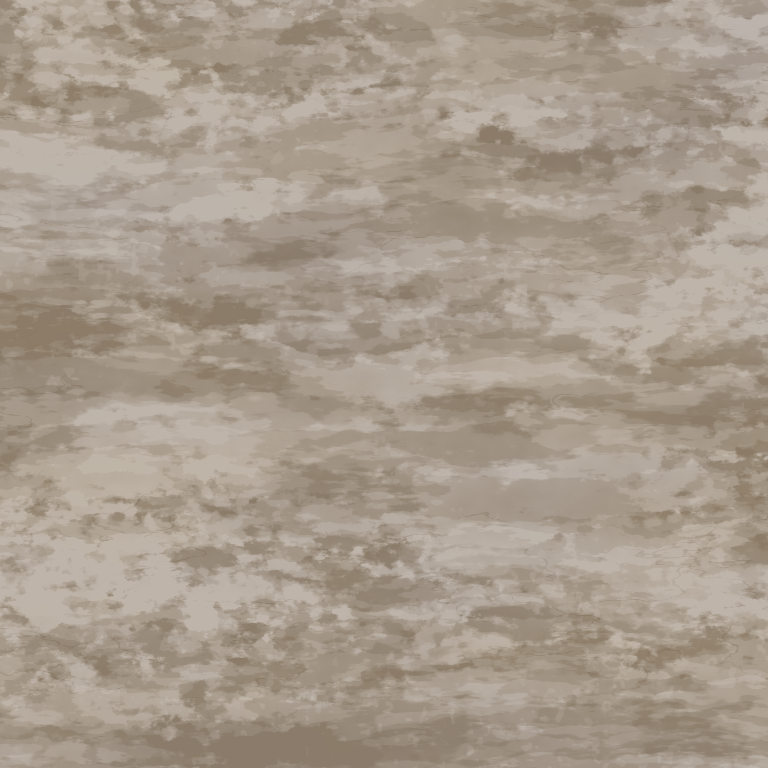
Reproduce this texture procedurally as a three.js fragment shader.

```glsl
// Weathered stone plaster: translucent, ragged patches stretched sideways.
// Thresholded fractal noise layers are summed into one tone over broad bands,
// then cracks, pale flecks and fine grain are added before colouring.

varying vec2 vUv;

const vec3 DARK_EARTH = vec3(0.555, 0.495, 0.425);
const vec3 PALE_LIME = vec3(0.730, 0.690, 0.648);
const vec3 OCHRE_SHIFT = vec3(0.010, 0.004, -0.016);

const int PATCH_LAYERS = 5;
const vec2 BAND_SCALE = vec2(1.3, 5.5);
const vec2 PATCH_SCALE = vec2(2.6, 11.0);
const float PATCH_GROWTH = 1.36;     // frequency step from layer to layer
const float PATCH_EDGE = 0.028;      // softness of the patch outlines
const float PATCH_STRENGTH = 0.25;
const float BAND_STRENGTH = 1.0;
const float MEAN_TONE = 0.54;
const float WARP = 0.022;
const float CRACK_WIDTH = 0.011;
const float CRACK_DEPTH = 0.28;
const float FLECK_STRENGTH = 0.20;
const float GRAIN_STRENGTH = 0.16;

float hash(vec2 p) {
  vec3 q = fract(vec3(p.xyx) * 0.1031);
  q += dot(q, q.yzx + 33.33);
  return fract((q.x + q.y) * q.z);
}

float noise(vec2 p) {
  vec2 cell = floor(p);
  vec2 f = fract(p);
  f = f * f * (3.0 - 2.0 * f);
  float low = mix(hash(cell), hash(cell + vec2(1.0, 0.0)), f.x);
  float high = mix(hash(cell + vec2(0.0, 1.0)), hash(cell + 1.0), f.x);
  return mix(low, high, f.y);
}

// Fractal noise; every octave is turned to hide the lattice.
float fbm(vec2 p) {
  const mat2 TURN = mat2(0.8, 0.6, -0.6, 0.8);
  float sum = 0.0;
  float weight = 0.5;
  float total = 0.0;
  for (int i = 0; i < 5; i++) {
    p = TURN * p + 17.3;
    sum += weight * noise(p);
    total += weight;
    weight *= 0.56;
    p *= 2.03;
  }
  return sum / total;
}

// Sum of flat patches with crisp, crumbling outlines, centred on zero.
float patches(vec2 p, float crumble) {
  float sum = 0.0;
  vec2 scale = PATCH_SCALE;
  for (int i = 0; i < PATCH_LAYERS; i++) {
    float seed = float(i) * 23.7 + 5.0;
    float field = fbm(p * scale + seed) + crumble;
    sum += smoothstep(-PATCH_EDGE, PATCH_EDGE, field - 0.5) - 0.5;
    scale *= PATCH_GROWTH;
  }
  return sum * PATCH_STRENGTH;
}

// Thin broken lines along the middle contour of a stretched field.
float cracks(vec2 p) {
  float field = fbm(p * vec2(4.5, 17.0) + 211.0);
  float line = 1.0 - smoothstep(0.0, CRACK_WIDTH, abs(field - 0.5));
  float presence = smoothstep(0.48, 0.62, fbm(p * vec2(5.0, 9.0) + 91.0));
  return line * presence;
}

// Small pale chips gathered in loose clusters.
float flecks(vec2 p) {
  float chip = noise(p * vec2(85.0, 110.0) + 41.0);
  chip = 0.65 * chip + 0.35 * noise(p * 190.0 + 7.0);
  float cluster = smoothstep(0.42, 0.62, fbm(p * vec2(4.0, 8.0) + 63.0));
  return smoothstep(0.66, 0.76, chip) * cluster;
}

void main() {
  // Gentle bending of the strata
  vec2 bend = vec2(fbm(vUv * 5.0 + 11.0), fbm(vUv * 4.0 + 37.0)) - 0.5;
  vec2 p = vUv + WARP * bend * vec2(2.0, 1.6);

  // Edges crumble more in some regions than in others
  float grain = fbm(vUv * vec2(46.0, 62.0) + 131.0) - 0.5;
  float roughness = smoothstep(0.35, 0.65, fbm(vUv * vec2(3.0, 6.0) + 77.0));
  float crumble = grain * mix(0.08, 0.38, roughness);

  // Tone from bands, patches, faint vertical stains and small detail
  float tone = MEAN_TONE + BAND_STRENGTH * (fbm(p * BAND_SCALE + 3.0) - 0.5);
  tone += patches(p, crumble);
  tone += 0.22 * (fbm(vUv * vec2(11.0, 3.5) + 171.0) - 0.5);
  tone += GRAIN_STRENGTH * grain;
  tone -= CRACK_DEPTH * cracks(p);
  tone += FLECK_STRENGTH * flecks(vUv) * (1.0 - smoothstep(0.5, 1.1, tone));
  tone = clamp(tone, -0.06, 1.08);

  // Colour with a slow drift between ochre and grey
  float ochre = 2.5 * (fbm(vUv * vec2(3.0, 7.0) + 151.0) - 0.5);
  vec3 colour = mix(DARK_EARTH, PALE_LIME, tone) + OCHRE_SHIFT * ochre;
  gl_FragColor = vec4(colour, 1.0);
}
```
